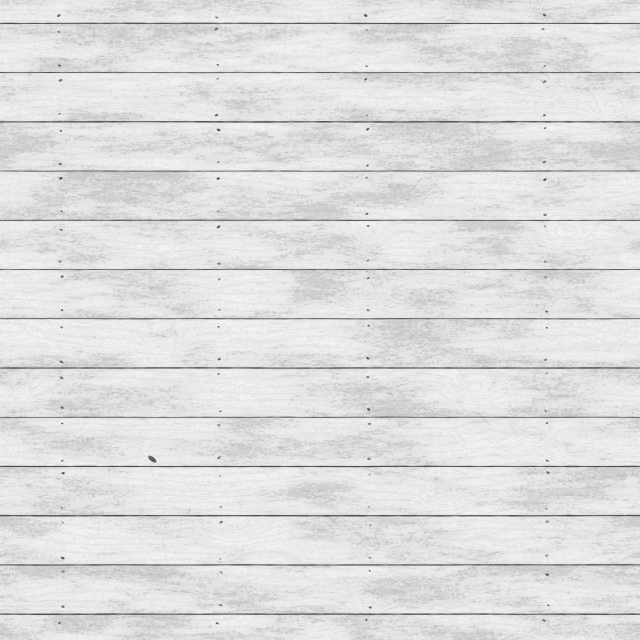
Reproduce this texture procedurally as a Shadertoy shader.

```glsl
// Whitewashed horizontal planks with grey wear, faint grain, dark seams and nail rows.

#define BOARDS 13.0          // planks down the canvas
#define SEAM_OFFSET 0.525    // height of the lowest seam, in planks
#define SEAM_HALF 0.00090    // half width of a seam, in canvas units
#define PAINT 0.930          // clean paint brightness
#define WEAR 0.125           // darkening of worn patches
#define GRAIN 0.026          // strength of growth rings
#define FIBRE 0.070          // strength of streaks
#define SPECKLE 0.095        // strength of fine mottling
#define DARK 0.31            // brightness of seams and nails
#define NAIL_SIZE vec2(0.0025, 0.0018)
#define NAIL_COLUMNS vec4(0.092, 0.338, 0.571, 0.849)

float hash(vec3 p) {
    p = fract(p * 0.1031);
    p += dot(p, p.zyx + 31.32);
    return fract((p.x + p.y) * p.z);
}

// Value noise that wraps across after "period" cells
float noise(vec2 p, float period, float seed) {
    vec2 i = floor(p), f = fract(p);
    f = f * f * (3.0 - 2.0 * f);
    float x0 = mod(i.x, period), x1 = mod(i.x + 1.0, period);
    float low = mix(hash(vec3(x0, i.y, seed)), hash(vec3(x1, i.y, seed)), f.x);
    float high = mix(hash(vec3(x0, i.y + 1.0, seed)), hash(vec3(x1, i.y + 1.0, seed)), f.x);
    return mix(low, high, f.y);
}

// Sum of four octaves; "gain" near 1 favours the finer ones
float fbm(vec2 p, float period, float seed, float gain) {
    float sum = 0.0, total = 0.0, weight = 1.0;
    for (int i = 0; i < 4; i++) {
        sum += weight * noise(p, period, seed + float(i) * 17.0);
        total += weight;
        p *= 2.0;
        period *= 2.0;
        weight *= gain;
    }
    return sum / total;
}

// Growth rings: wavy bands closing into ovals around two knots per plank
float rings(vec2 p, float id) {
    float field = p.y * 6.0 + 3.5 * fbm(vec2(p.x * 6.0, p.y * 1.5), 6.0, id + 40.0, 0.45);
    for (float k = 0.0; k < 2.0; k++) {
        vec2 knot = vec2(hash(vec3(id, k, 3.0)), 0.2 + 0.6 * hash(vec3(id, k, 4.0)));
        vec2 d = vec2((fract(p.x - knot.x + 0.5) - 0.5) * BOARDS * 0.6, p.y - knot.y);
        field += 3.5 * exp(-16.0 * dot(d, d));
    }
    return smoothstep(0.4, 1.0, sin(6.2832 * field));
}

// Soft-edged ellipse coverage
float ellipse(vec2 d, vec2 size, float px) {
    float dist = (length(d / size) - 1.0) * min(size.x, size.y);
    return clamp(0.5 - dist / px, 0.0, 1.0);
}

// Two rows of nails on each plank
float nails(vec2 p, float id, float px) {
    float cover = 0.0;
    for (int c = 0; c < 4; c++) {
        for (int row = 0; row < 2; row++) {
            vec3 key = vec3(id, float(c), float(row) + 7.0);
            float inset = mix(0.11, 0.20, hash(key));
            float y = row == 0 ? inset : 1.0 - inset;
            float x = NAIL_COLUMNS[c] + 0.007 * (1.0 - id / BOARDS)
                    + 0.003 * (hash(key + 20.0) - 0.5);
            vec2 size = NAIL_SIZE * mix(0.6, 1.1, hash(key + 40.0));
            float strength = mix(0.5, 1.0, hash(key + 60.0));
            vec2 d = vec2(p.x - x, (p.y - y) / BOARDS);
            d.y += 0.8 * (hash(key + 80.0) - 0.5) * d.x;
            cover = max(cover, strength * ellipse(d, size, px));
        }
    }
    return cover;
}

void mainImage(out vec4 fragColor, in vec2 fragCoord) {
    vec2 uv = fragCoord / iResolution.xy;
    float px = 1.0 / iResolution.y;

    // Plank number and position within it
    float height = uv.y * BOARDS - SEAM_OFFSET;
    float id = mod(floor(height), BOARDS);
    vec2 p = vec2(uv.x, fract(height));

    // Worn paint broken up by streaks and gritty flecks
    float patches = fbm(vec2(p.x * 8.0, p.y * 2.2), 8.0, id + 100.0, 0.6);
    float streak = fbm(vec2(p.x * 22.0, p.y * 8.0), 22.0, id + 200.0, 0.95);
    float grit = 0.65 * noise(vec2(p.x * 400.0, p.y * 39.0), 400.0, id + 300.0)
               + 0.35 * noise(vec2(p.x * 110.0, p.y * 34.0), 110.0, id + 400.0);
    float exposure = patches + 0.6 * (streak - 0.5) + 0.5 * (grit - 0.5);
    float wear = smoothstep(0.40, 0.85, exposure);
    float tone = PAINT - WEAR * wear * (0.6 + 0.9 * grit);
    tone += FIBRE * (streak - 0.5) + SPECKLE * (grit - 0.5);
    tone -= GRAIN * rings(p, id) * (0.2 + 1.4 * grit);

    // Seams, slightly wavy and uneven in weight
    float seam = mod(floor(height + 0.5), BOARDS);
    float wave = noise(vec2(uv.x * 16.0, seam), 16.0, 500.0) - 0.5;
    float rough = noise(vec2(uv.x * 90.0, seam), 90.0, 600.0);
    float dist = abs((fract(height + 0.5) - 0.5) / BOARDS + 0.0004 * wave);
    float halfWidth = SEAM_HALF * mix(0.65, 1.05, hash(vec3(seam, 5.0, 9.0))) * (0.75 + 0.5 * rough);
    float line = clamp((halfWidth - dist) / px + 0.5, 0.0, min(1.0, 2.0 * halfWidth / px));
    tone -= 0.08 * exp(-dist / 0.0014);
    tone = mix(tone, DARK, line);

    // Nails and one slanted knot hole
    tone = mix(tone, DARK, nails(p, id, px));
    vec2 d = uv - vec2(0.238, 0.2825);
    d = vec2(0.8 * d.x - 0.6 * d.y, 0.6 * d.x + 0.8 * d.y);
    tone = mix(tone, DARK + 0.06, ellipse(d, vec2(0.0075, 0.0034), px));

    fragColor = vec4(vec3(clamp(tone, 0.0, 0.96)), 1.0);
}
```
